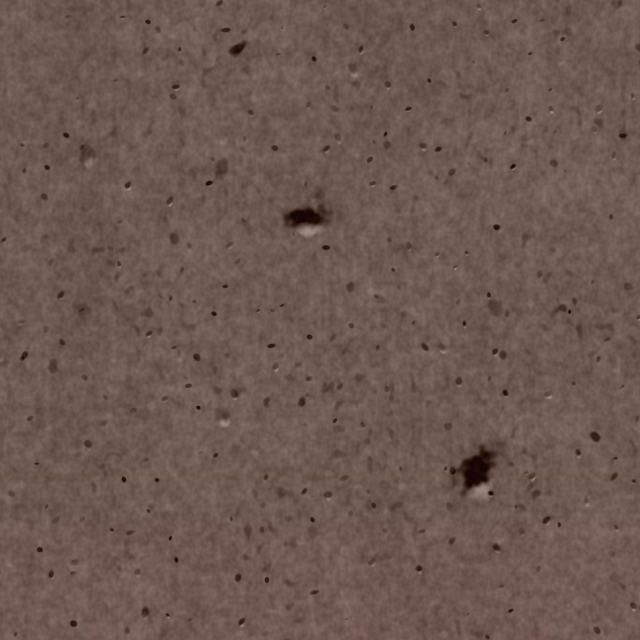
A WebGL 1 fragment shader for this texture:

```glsl
precision highp float;
// Weathered brown concrete: soft mottling, small dark pits with pale lips, two large cavities.

uniform vec2 u_resolution;

const vec3 CONCRETE = vec3(0.428, 0.350, 0.319);
const vec3 RUST_TINT = vec3(0.014, 0.0, -0.004);

vec2 hash2(vec2 p) {
  vec2 k = vec2(dot(p, vec2(127.1, 311.7)), dot(p, vec2(269.5, 183.3)));
  return fract(sin(k) * 43758.5453);
}

vec2 rotate(vec2 p, float angle) {
  float c = cos(angle), s = sin(angle);
  return vec2(c * p.x + s * p.y, c * p.y - s * p.x);
}

// Gradient noise, roughly -0.7 to 0.7
float cornerSlope(vec2 cell, vec2 offset) {
  float angle = 6.2832 * hash2(cell).x;
  return dot(vec2(cos(angle), sin(angle)), offset);
}

float gradientNoise(vec2 p) {
  vec2 i = floor(p), f = fract(p);
  vec2 w = f * f * f * (f * (f * 6.0 - 15.0) + 10.0);
  vec2 e = vec2(1.0, 0.0);
  float low = mix(cornerSlope(i, f), cornerSlope(i + e, f - e), w.x);
  float high = mix(cornerSlope(i + e.yx, f - e.yx), cornerSlope(i + e.xx, f - e.xx), w.x);
  return mix(low, high, w.y);
}

// Soft blob: 1 inside the ellipse, fading out across its rough edge
float blob(vec2 d, vec2 radii, float angle, float rough) {
  return 1.0 - smoothstep(0.45, 1.3, length(rotate(d, angle) / radii) + rough);
}

// Dark hollow with a lit lip on its lower side
float pitTone(vec2 d, vec2 radii, float angle, float depth, float glint, float rough) {
  float hollow = blob(d, radii, angle, rough);
  vec2 lipOffset = radii.y * vec2(0.25, -1.15);
  float lip = blob(d - lipOffset, radii * vec2(0.6, 0.7), angle, rough);
  return glint * lip * (1.0 - hollow) - depth * hollow;
}

// One randomly shaped pit in a share of the cells; radius is in cell units
float scatteredPits(vec2 p, float density, float radius, float maxDepth, float rough) {
  vec2 home = floor(p);
  float tone = 0.0;
  for (int y = -1; y <= 1; y++) {
    for (int x = -1; x <= 1; x++) {
      vec2 cell = home + vec2(float(x), float(y));
      vec2 place = hash2(cell + 17.3);
      vec2 form = hash2(cell + 51.9);
      vec2 kind = hash2(cell + 88.1);
      float size = radius * mix(0.55, 1.2, form.x);
      vec2 radii = size * vec2(1.15, mix(0.6, 1.0, form.y));
      float depth = maxDepth * mix(0.3, 1.0, kind.y * kind.y);
      float glint = 0.16 * smoothstep(0.55, 1.0, fract(kind.y * 7.0 + form.x));
      float pit = pitTone(p - cell - place, radii, 3.1416 * form.y, depth, glint, rough);
      tone += pit * step(kind.x, density);
    }
  }
  return tone;
}

// Two wide cavities, the lower one turned steeply
float largeCavities(vec2 p, float rough) {
  float tone = 0.0;
  for (int i = 0; i < 2; i++) {
    float k = float(i);
    vec2 d = p - mix(vec2(0.48, 0.66), vec2(0.745, 0.265), k);
    vec2 radii = mix(vec2(0.034, 0.016), vec2(0.038, 0.023), k);
    float angle = mix(0.08, 0.95, k);
    tone += pitTone(d, radii, angle, 0.29, 0.2, rough);
    tone -= 0.05 * blob(d, radii * 1.7, angle, rough);
  }
  return tone;
}

// Mottling from broad clouds down to fine grain, slightly drawn out vertically
float mottle(vec2 p) {
  vec2 q = p * vec2(1.0, 0.85);
  float tone = 0.022 * gradientNoise(q * 4.0 + 3.1);
  tone += 0.030 * gradientNoise(q * 13.0 + 7.7);
  tone += 0.048 * gradientNoise(q * 38.0 + 1.9);
  tone += 0.062 * gradientNoise(q * 85.0 + 5.3);
  tone += 0.045 * gradientNoise(q * 165.0 + 9.2);
  return tone;
}

// Clustered dark stains and sparse pale flecks
float stains(vec2 p) {
  float cluster = smoothstep(-0.25, 0.35, gradientNoise(p * 6.0 + 21.0));
  float dark = smoothstep(0.18, 0.55, gradientNoise(p * vec2(58.0, 50.0) + 33.0));
  float pale = smoothstep(0.32, 0.65, gradientNoise(p * vec2(44.0, 56.0) + 45.0));
  return 0.06 * pale - 0.10 * dark * cluster;
}

void main() {
  vec2 p = gl_FragCoord.xy / min(u_resolution.x, u_resolution.y);
  float rough = 0.55 * gradientNoise(p * 70.0 + 13.0);

  float tone = mottle(p) + stains(p);
  tone += scatteredPits(p * 27.0, 0.32, 0.15, 0.30, rough);
  tone += scatteredPits(p * 10.0 + 40.0, 0.24, 0.12, 0.28, rough);
  tone += largeCavities(p, rough);

  vec3 color = CONCRETE + max(tone, -0.34);
  color += RUST_TINT * (1.0 - smoothstep(0.0, 0.35, p.y));
  gl_FragColor = vec4(clamp(color, 0.02, 1.0), 1.0);
}
```
